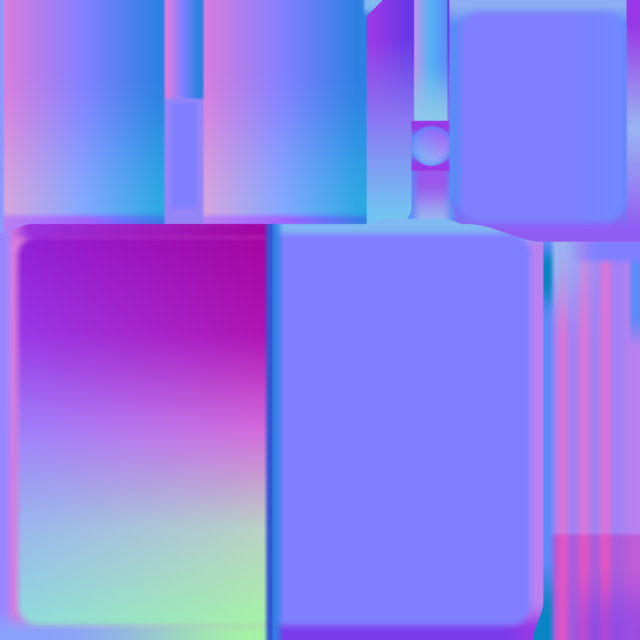
Write a WebGL 1 fragment shader that draws this texture map.

```glsl
precision highp float;
// Tangent-space normal map atlas: bevelled plates, curved strips, a stud and ribs.
uniform vec2 u_resolution;

const vec3 FLAT = vec3(.5, .5, 1.);
const vec3 PINK = vec3(.84, .49, .87);
const vec3 BLUE = vec3(.18, .5, .89);
const vec3 AZURE = vec3(.36, .54, .97);
const vec3 SKY = vec3(.5, .72, .95);
const vec3 ICE = vec3(.6, .71, .95);
const vec3 LILAC = vec3(.72, .5, .94);
const vec3 VIOLET = vec3(.48, .24, .92);
const vec3 PURPLE = vec3(.6, .22, .9);
const float AA = .0015;

// Soft step centred on an edge.
float rise(float x, float edge, float soft) {
  return smoothstep(edge - soft, edge + soft, x);
}

float boxMask(vec2 p, vec2 lo, vec2 hi, float soft) {
  return rise(p.x, lo.x, soft) * rise(p.y, lo.y, soft)
       * rise(-p.x, -hi.x, soft) * rise(-p.y, -hi.y, soft);
}

float roundBox(vec2 p, vec2 lo, vec2 hi, float r) {
  vec2 q = abs(p - .5 * (lo + hi)) - .5 * (hi - lo) + r;
  return length(max(q, 0.)) + min(max(q.x, q.y), 0.) - r;
}

// Rounded face with a soft bevel into its rim.
vec3 bevel(vec3 face, vec3 rim, vec2 p, vec2 lo, vec2 hi) {
  return mix(face, rim, rise(roundBox(p, lo, hi, .035), -.002, .009));
}

vec3 ramp3(vec3 a, vec3 b, vec3 c, float t) {
  t = clamp(t, 0., 1.) * 2.;
  return mix(mix(a, b, min(t, 1.)), c, max(t - 1., 0.));
}

vec3 ramp5(vec3 a, vec3 b, vec3 c, vec3 d, vec3 e, float t) {
  return t < .5 ? ramp3(a, b, c, t * 2.) : ramp3(c, d, e, t * 2. - 1.);
}

// Half-cylinder panel turning from pink to blue.
vec3 curvedPanel(vec2 p, float left) {
  float t = (p.x - left) / .255;
  vec3 col = ramp3(PINK, vec3(.52, .5, 1.), BLUE, t * 1.06);
  col.g += .16 * rise(-p.y, -.78, .12);
  return mix(ramp3(LILAC, VIOLET + .15, BLUE, t), col, rise(p.y, .663, .007));
}

// Narrow slot between the twin panels.
vec3 slot(vec2 p) {
  vec3 upper = ramp3(PINK, FLAT, BLUE, (p.x - .262) / .047);
  float inset = boxMask(p, vec2(.268, .675), vec2(.308, .84), .006);
  return mix(mix(vec3(.59, .52, .97), FLAT, inset), upper, rise(p.y, .846, .004));
}

// Tube, stud and flared foot.
vec3 paintColumn(vec3 col, vec2 p) {
  vec3 tube = ramp3(vec3(.76, .58, .93), vec3(.32, .7, .95), AZURE, (p.x - .647) / .052);
  tube = mix(vec3(.55, .78, .92), tube, rise(p.y, .86, .05));
  col = mix(col, tube, boxMask(p, vec2(.647, .811), vec2(.699, 1.1), AA));
  vec3 foot = mix(ICE, vec3(.6, .34, .92), rise(p.y, .685, .035));
  foot = mix(foot, AZURE, rise(abs(p.x - .675), .026, .01));
  float flare = .01 * rise(-p.y, -.66, .015);
  col = mix(col, foot, boxMask(p, vec2(.643 - flare, .645), vec2(.707 + flare, .735), AA));
  vec2 d = (p - vec2(.674, .772)) / .032;
  vec3 socket = mix(AZURE, PURPLE, rise(abs(d.y), .65, .35));
  col = mix(col, socket, boxMask(p, vec2(.643, .733), vec2(.705, .811), AA));
  vec3 stud = vec3(.57, .55, .97) + vec3(.1 * d.x, -.17 * d.y - .08 * d.x, 0.);
  stud = mix(stud, AZURE, .6 * rise(length(d), .78, .22));
  return mix(stud, col, rise(length(d), .97, .06));
}

// Flat rounded plate at the upper right.
vec3 upperPlate(vec2 p) {
  vec3 low = vec3(.57, .36, .95);
  vec3 rim = ramp3(low, AZURE, AZURE, (p.y - .64) / .1);
  rim = mix(rim, ICE, .8 * rise(p.y, .975, .02));
  vec3 side = ramp3(low, ICE, PURPLE, (p.y - .64) / .32);
  rim = mix(rim, side, rise(p.x, .979, AA));
  vec3 face = mix(FLAT, vec3(.45, .53, 1.), rise(p.x, .92, .06));
  return bevel(face, rim, p, vec2(.717, .651), vec2(.979, .984));
}

// Large lower plate: swept gradient, dark seam, then a flat face.
vec3 mainPlate(vec2 p) {
  float t = clamp((.63 - p.y) / .608, 0., 1.);
  vec3 l = ramp5(vec3(.57, .12, .84), PURPLE, vec3(.62, .5, .98),
                 vec3(.6, .72, .93), vec3(.56, .86, .86), t);
  vec3 r = ramp5(vec3(.64, .02, .62), vec3(.69, .08, .7), vec3(.83, .42, .86),
                 vec3(.73, .82, .77), vec3(.65, .95, .64), t);
  vec3 sweep = mix(l, r, clamp((p.x - .03) / .385, 0., 1.));
  vec3 rim = mix(vec3(.6, .53, 1.), PINK, rise(p.x, .015, .009));
  rim = mix(rim, mix(PURPLE, r, p.x / .42), rise(p.y, .628, .008) * rise(p.x, .03, .02));
  rim = mix(mix(vec3(.54, .63, .98), r, rise(p.x, .24, .18)), rim, rise(p.y, .03, .02));
  vec3 left = bevel(sweep, rim, p, vec2(.026, .021), vec2(.6, .633));

  vec3 edge = mix(LILAC, SKY, rise(p.y, .622, .012) * (1. - .5 * rise(p.x, .825, .025)));
  edge = mix(mix(VIOLET, PURPLE, rise(p.x, .81, .03)), edge, rise(p.y, .036, .024));
  vec3 right = bevel(FLAT, edge, p, vec2(.3, .021), vec2(.831, .637));
  right = mix(BLUE, right, rise(p.x, .437, .009));
  right = mix(vec3(.2, .34, .83), right, rise(p.x, .426, .002));
  return mix(left, right, rise(p.x, .416, .005));
}

// Vertical ribs at the lower right.
vec3 ribs(vec2 p) {
  vec3 col = mix(vec3(.62, .51, .96), LILAC, rise(p.x, .975, .015));
  for (int i = 0; i < 3; i++) {
    float x = (p.x - .879 - .0335 * float(i)) / .0095;
    col = mix(col, vec3(.88, .45, .84), .9 * exp(-x * x));
  }
  col = mix(col, ICE, rise(p.y, .54, .08) * rise(-p.x, -.91, .045));
  col = mix(col, AZURE, rise(p.x, .985, .005) * rise(p.y, .48, .03));
  col = mix(col, FLAT, rise(p.y, .592, .008) * rise(p.x, .91, .03));
  float low = rise(-p.y, -.165, .005);
  col *= mix(vec3(1.), vec3(1.04, .72, .9), low);
  col = mix(col, VIOLET, .5 * rise(-p.y, -.07, .05) * rise(p.x, .9, .03));
  float teal = rise(p.y, .53, .03) * rise(-p.y, -.605, .02);
  vec3 side = mix(AZURE, vec3(.04, .52, .77), max(teal, rise(-p.y, -.085, .045)));
  return mix(side, col, rise(p.x, .863, .006));
}

void main() {
  vec2 p = gl_FragCoord.xy / u_resolution;

  // Upper row, from left to right.
  vec3 col = mix(vec3(.55, .6, 1.), curvedPanel(p, .007), rise(p.x, .006, .003));
  col = mix(col, slot(p), rise(p.x, .257, .003));
  col = mix(col, curvedPanel(p, .318), rise(p.x, .318, .003));
  vec3 strip = mix(PURPLE, vec3(.4, .22, .9), rise(p.x, .61, .035));
  strip = ramp3(vec3(.45, .76, .95), vec3(.54, .48, .95), strip, (p.y - .67) / .27);
  col = mix(col, SKY, rise(p.x, .569, .004) * rise(p.y, .98, .01));
  col = mix(col, strip, rise(p.x - max(p.y - .975, 0.), .573, AA));
  col = paintColumn(col, p);
  col = mix(col, upperPlate(p), rise(p.x + .3 * min(p.y - .69, 0.), .702, AA));

  // Lower row, below an outline that bends at both ends.
  float top = .65 - .014 * rise(-p.x, -.025, .025) - .028 * rise(p.x, .79, .06);
  top += .008 * rise(p.x, .59, .015) * rise(-p.x, -.71, .015);
  col = mix(mainPlate(p), col, rise(p.y, top, AA));
  float border = .849 - .016 * rise(-p.y, -.03, .03);
  col = mix(col, ribs(p), rise(p.x, border, AA) * rise(-p.y, -.622, AA));

  gl_FragColor = vec4(clamp(col, 0., 1.), 1.);
}
```
